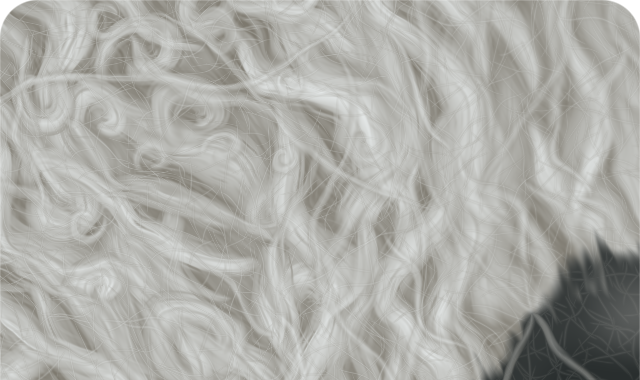
This texture is drawn by a Shadertoy shader. Its source:

```glsl
// Curly sheep fleece: layers of tapered, wavy or coiled wool locks over a dark lower corner.
// Each lock is a bent band in a jittered grid cell, shaded across and frayed into fibres;
// loose strands and a mesh of short fuzz lie on top, and focus fades towards the right.

const float PI = 3.14159;
const vec3 WOOL_SHADOW = vec3(0.45, 0.43, 0.385);
const vec3 WOOL_LIGHT = vec3(0.86, 0.872, 0.868);
const vec3 BACKDROP_DARK = vec3(0.15, 0.17, 0.17);
const vec3 BACKDROP_GREY = vec3(0.38, 0.39, 0.385);

float hash(vec2 p) {
    return fract(sin(dot(p, vec2(127.1, 311.7))) * 43758.5);
}

float noise(vec2 p) {
    vec2 i = floor(p), f = fract(p);
    f = f * f * (3.0 - 2.0 * f);
    return mix(mix(hash(i), hash(i + vec2(1, 0)), f.x),
               mix(hash(i + vec2(0, 1)), hash(i + vec2(1, 1)), f.x), f.y);
}

vec2 rotate(vec2 p, float a) {
    float c = cos(a), s = sin(a);
    return vec2(c * p.x + s * p.y, c * p.y - s * p.x);
}

vec2 warp(vec2 p, float frequency, float amount) {
    vec2 q = p * frequency;
    return p + amount * (vec2(noise(q), noise(q + 37.0)) - 0.5);
}

// Main lie of the wool: slanting on the left, hanging on the right, tousled at upper left
float flowAngle(vec2 p) {
    float tousle = smoothstep(0.4, 0.8, p.y) * (1.0 - smoothstep(0.6, 1.2, p.x));
    float lie = mix(-0.4, -1.45, smoothstep(0.1, 1.0, p.x));
    return lie + (noise(p * 2.5 + 4.0) - 0.5) * mix(0.8, 3.0, tousle);
}

// Frames return (distance along, distance across) a lock
vec2 waveFrame(vec2 q, float bend, float frequency, float phase) {
    float slope = bend * frequency * cos(q.x * frequency + phase);
    float across = q.y - bend * sin(q.x * frequency + phase);
    return vec2(q.x, across / sqrt(1.0 + slope * slope));
}

vec2 coilFrame(vec2 q, float radius) {
    float a = atan(q.y, q.x);
    return vec2(a * radius, length(q) - radius * (0.75 + 0.11 * a));
}

// Streaks that run along a lock, centred on zero
float fibres(vec2 frame, float seed) {
    vec2 f = frame + vec2(0.0, 0.01 * noise(frame * 22.0 + seed));
    return 0.6 * noise(f * vec2(15.0, 135.0) + seed)
         + 0.4 * noise(f * vec2(8.0, 60.0) + seed + 9.0) - 0.5;
}

// Lays one lock with its soft shadow over the tone; returns its coverage
float addLock(inout float tone, vec2 frame, float halfLen, float width,
              float gloss, float opacity, float blur, float seed) {
    float s = frame.x / halfLen;
    float taper = sqrt(max(0.0, 1.0 - s * s));
    float w = width * taper;
    float d = abs(frame.y);
    if (taper <= 0.0 || d > 2.2 * w + 0.012) return 0.0;
    float streak = fibres(frame, seed) * mix(1.0, 0.4, blur);
    float fade = smoothstep(0.0, 0.75, taper) * opacity;
    float px = 0.5 / iResolution.y + 0.005 * blur;
    float x = min(d / max(w, 0.0001), 1.0);
    float edge = d + streak * 1.5 * w;
    float cover = fade * (1.0 - smoothstep(0.3 * w - px, 1.15 * w + px, edge));
    float shadow = fade * (1.0 - smoothstep(0.5 * w, 2.0 * w + px, d));
    tone *= 1.0 - 0.23 * shadow;
    tone = mix(tone, gloss + 0.23 * (1.0 - x * x) + 0.6 * streak, cover);
    return cover;
}

// Scatters locks over a jittered grid, strayed from the lie; returns the strongest coverage
float lockLayer(inout float tone, vec2 p, float cell, float width, float coilShare, float stray,
                float gloss, float opacity, float blur, float seed) {
    float cover = 0.0;
    for (int j = -1; j <= 1; j++)
    for (int i = -1; i <= 1; i++) {
        vec2 id = floor(p / cell) + vec2(i, j);
        vec2 key = id + seed * 17.3;
        vec2 mid = (id + 0.25 + 0.5 * vec2(hash(key + 1.1), hash(key + 2.3))) * cell;
        float size = hash(key + 3.7), turn = hash(key + 4.9), shade = hash(key + 6.1);
        float curly = smoothstep(0.15, 0.45, mid.y) * (1.0 - smoothstep(0.5, 1.1, mid.x));
        float halfLen = cell * (0.75 + 0.4 * size);
        vec2 frame;
        if (hash(key + 7.7) < coilShare * curly) {
            float radius = cell * (0.22 + 0.12 * size);
            halfLen = PI * radius;
            frame = coilFrame(rotate(p - mid, turn * 2.0 * PI), radius);
        } else {
            vec2 q = rotate(p - mid, flowAngle(mid) + (turn - 0.5) * stray);
            float frequency = (2.5 + 2.0 * hash(key + 9.1)) / (cell * max(1.0, 0.6 * stray));
            frame = waveFrame(q, cell * (0.06 + 0.1 * shade), frequency, size * 40.0);
        }
        float lockWidth = width * (0.7 + 0.6 * hash(key + 8.3));
        cover = max(cover, addLock(tone, frame, halfLen, lockWidth, gloss + 0.22 * (shade - 0.5),
                                   opacity, blur, 50.0 * shade + seed));
    }
    return cover;
}

void mainImage(out vec4 fragColor, in vec2 fragCoord) {
    vec2 p = fragCoord / iResolution.y;
    float aspect = iResolution.x / iResolution.y;
    float blur = smoothstep(0.85, 1.5, p.x);
    vec2 q = warp(warp(p, 5.0, 0.06), 13.0, 0.018);

    // Deep undercoat, then locks from broad to narrow
    float tone = 0.2 + 0.3 * noise(q * 6.0) + 0.4 * fibres(rotate(q, -0.9), 3.0);
    lockLayer(tone, q, 0.37, 0.1, 0.2, 0.8, 0.6, 1.0, blur, 1.0);
    lockLayer(tone, q + 0.13, 0.25, 0.05, 0.3, 0.8, 0.62, 0.95, blur, 2.0);
    lockLayer(tone, q + 0.07, 0.34, 0.055, 0.8, 0.8, 0.65, 0.95, blur, 3.0);
    lockLayer(tone, q, 0.17, 0.02, 0.3, 1.0, 0.66, 0.6, blur, 4.0);

    // Broad light and shade: dimmer at the upper right and beside the dark corner
    float rim = mix(-0.15, 0.31, smoothstep(1.08, 1.58, p.x));
    tone *= 1.0 - 0.15 * smoothstep(0.9, 1.7, p.x) * smoothstep(0.5, 1.0, p.y);
    tone *= 1.0 - 0.18 * (1.0 - smoothstep(0.0, 0.16, p.y - rim)) * smoothstep(1.05, 1.3, p.x);

    // Loose strands and short fuzz, which also cross the dark corner
    float haze = 0.5 * blur, fuzz = 0.0;
    float loose = lockLayer(tone, q, 0.55, 0.013, 0.0, 1.2, 0.64, 0.5, haze, 5.0);
    fuzz = max(fuzz, lockLayer(tone, q, 0.11, 0.0024, 0.0, 2.4, 0.72, 0.34, haze, 6.0));
    fuzz = max(fuzz, lockLayer(tone, q + 0.05, 0.07, 0.0021, 0.0, 2.6, 0.7, 0.32, haze, 7.0));
    fuzz = max(fuzz, lockLayer(tone, q + 0.09, 0.05, 0.002, 0.0, 2.8, 0.66, 0.3, haze, 8.0));

    // Wool colour against the backdrop, with a soft frayed rim
    vec3 wool = mix(WOOL_SHADOW, WOOL_LIGHT, clamp(tone + 0.02, -0.35, 1.08));
    float fray = 0.1 * (noise(q * 13.0) - 0.5) + 0.07 * (noise(rotate(q, -1.1) * vec2(12.0, 70.0)) - 0.5);
    float fleece = smoothstep(-0.065, 0.05, p.y - rim + fray);
    float mist = noise(q * 6.0) * smoothstep(1.15, 1.6, p.x);
    vec3 backdrop = mix(BACKDROP_DARK, BACKDROP_GREY, mist);
    vec3 color = mix(backdrop, wool, max(fleece, max(loose, 0.6 * fuzz)));

    // White rounded upper corners
    float radius = 0.1, px = 1.0 / iResolution.y;
    vec2 inset = max(radius - vec2(min(p.x, aspect - p.x), 1.0 - p.y), 0.0);
    color = mix(color, vec3(1.0), smoothstep(radius - px, radius + px, length(inset)));
    fragColor = vec4(color, 1.0);
}
```
